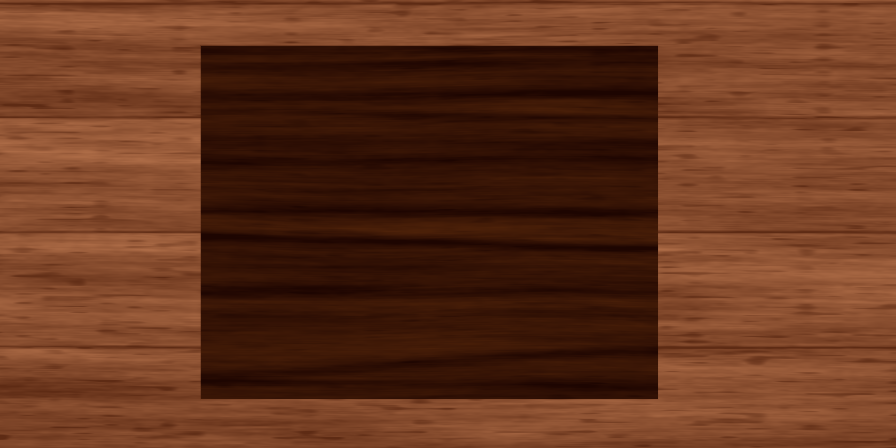
Give the GLSL for this texture, as a Shadertoy shader.

```glsl
float hash(vec2 p) {
    return fract(sin(dot(p, vec2(127.1, 311.7))) * 43758.5453);
}

float noise(vec2 p) {
    vec2 cell = floor(p), f = fract(p);
    f = f * f * (3.0 - 2.0 * f);
    float low = mix(hash(cell), hash(cell + vec2(1, 0)), f.x);
    float high = mix(hash(cell + vec2(0, 1)), hash(cell + vec2(1, 1)), f.x);
    return mix(low, high, f.y);
}

// Layers of noise stretched along x, centred on zero
float grain(vec2 p, vec2 scale, int layers) {
    float sum = 0.0, weight = 0.5;
    for (int i = 0; i < layers; i++) {
        sum += weight * (noise(p * scale + float(i) * 17.3) - 0.5);
        scale *= vec2(1.9, 2.1);
        weight *= 0.72;
    }
    return sum;
}

// Short dark dashes
float pores(vec2 p, vec2 scale, float threshold) {
    return smoothstep(threshold, 1.0, noise(p * scale + 41.0));
}

// Soft band easing from one height to another as t goes from 0 to 1
float streak(float y, float t, float startY, float endY, float width) {
    float d = (y - mix(startY, endY, smoothstep(0.0, 1.0, t))) / width;
    return exp(-d * d);
}

float boxMask(vec2 p, vec2 lo, vec2 hi, float aa) {
    vec2 d = abs(p - 0.5 * (lo + hi)) - 0.5 * (hi - lo);
    return 1.0 - smoothstep(-0.5 * aa, 0.5 * aa, max(d.x, d.y));
}

vec3 lightWood(vec2 p) {
    const float plankHeight = 0.256;
    float row = (p.y + 0.031) / plankHeight;
    float plank = floor(row), across = fract(row);
    vec2 q = p + vec2(plank * 5.7, 0.012 * noise(p * vec2(2.0, 3.0)));

    float tone = 0.5 + 0.85 * grain(q, vec2(1.3, 22.0), 5);
    tone += 0.22 * (across - 0.5) + 0.08 * (hash(vec2(plank, 3.0)) - 0.5);
    tone += 0.22 * grain(q, vec2(30.0, 140.0), 2);
    tone -= 0.30 * pores(q, vec2(16.0, 150.0), 0.68);

    // Broad darker bands on the left side and lower right
    float left = 1.0 - smoothstep(0.3, 0.8, p.x);
    tone -= 0.20 * left * streak(p.y, p.x, 0.145, 0.155, 0.028);
    tone -= 0.12 * left * streak(p.y, p.x, 0.40, 0.38, 0.03);
    tone -= 0.14 * (1.0 - left) * streak(p.y, p.x - 1.0, 0.25, 0.25, 0.025);

    // Seams between planks
    float seam = min(across, 1.0 - across) * plankHeight;
    tone -= 0.34 * (1.0 - smoothstep(0.001, 0.006, seam));
    vec3 wood = mix(vec3(0.37, 0.17, 0.08), vec3(0.70, 0.44, 0.29), clamp(tone, 0.0, 1.0));
    return wood;
}

vec3 darkWood(vec2 p, vec2 lo, vec2 hi) {
    // Start height, end height, width, strength
    const vec4 bands[11] = vec4[11](
        vec4(0.890, 0.892, 0.014, 0.30),
        vec4(0.853, 0.866, 0.010, 0.32),
        vec4(0.780, 0.792, 0.013, 0.36),
        vec4(0.750, 0.732, 0.012, 0.40),
        vec4(0.692, 0.680, 0.014, 0.34),
        vec4(0.640, 0.648, 0.011, 0.42),
        vec4(0.530, 0.524, 0.010, 0.38),
        vec4(0.473, 0.446, 0.011, 0.65),
        vec4(0.348, 0.358, 0.014, 0.42),
        vec4(0.163, 0.216, 0.013, 0.46),
        vec4(0.148, 0.137, 0.012, 0.38));
    float t = (p.x - lo.x) / (hi.x - lo.x);
    vec2 q = p + vec2(0.0, 0.015 * noise(p * vec2(2.5, 4.0)));

    float tone = 0.56 + 0.90 * grain(q + 9.0, vec2(0.9, 20.0), 5);
    tone += 0.20 * grain(q, vec2(26.0, 130.0), 2);
    tone -= 0.15 * pores(q, vec2(12.0, 140.0), 0.72);
    for (int i = 0; i < 11; i++) {
        vec4 b = bands[i];
        float fade = 0.65 + 0.6 * noise(vec2(p.x * 3.0, float(i) * 7.0));
        tone -= b.w * fade * streak(p.y, t, b.x, b.y, b.z);
    }

    // Warm glow between the bands
    tone += 0.20 * smoothstep(0.55, 0.9, t) * streak(p.y, t, 0.71, 0.705, 0.018);
    tone += 0.12 * streak(p.y, t, 0.825, 0.83, 0.018);
    tone += 0.12 * streak(p.y, t, 0.595, 0.60, 0.025);
    tone += 0.12 * streak(p.y, t, 0.27, 0.30, 0.035);
    return mix(vec3(0.115, 0.02, 0.004), vec3(0.31, 0.135, 0.035), clamp(tone, 0.0, 1.0));
}

void mainImage(out vec4 fragColor, in vec2 fragCoord) {
    vec2 p = fragCoord / iResolution.y;
    float pixel = 1.0 / iResolution.y;
    vec2 panelLow = vec2(0.448, 0.109), panelHigh = vec2(1.469, 0.898);

    float panel = boxMask(p, panelLow, panelHigh, pixel);
    vec3 color = mix(lightWood(p), darkWood(p, panelLow, panelHigh), panel);
    fragColor = vec4(color, 1.0);
}
```
